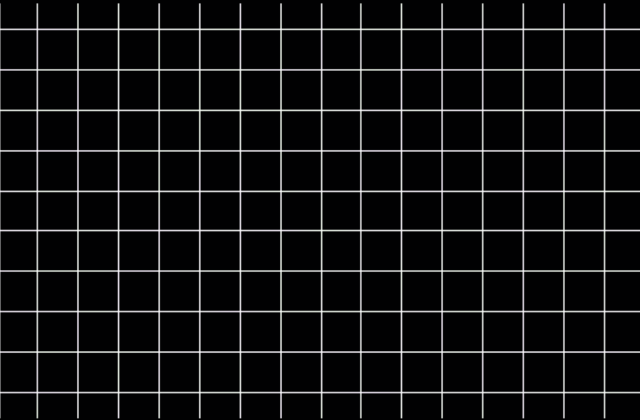
Reproduce this pattern procedurally as a WebGL 1 fragment shader.

```glsl
precision highp float;
uniform vec2 u_resolution;

float hash(vec2 p) {
  vec3 q = fract(vec3(p.xyx) * 0.1031);
  q += dot(q, q.yzx + 33.33);
  return fract((q.x + q.y) * q.z);
}

// Smoothly varying value along one numbered line
float lineNoise(float along, float id) {
  float cell = floor(along);
  return mix(hash(vec2(cell, id)), hash(vec2(cell + 1.0, id)),
             smoothstep(0.0, 1.0, fract(along)));
}

// Soft stroke, never thinner than the pixel grid can show
float stroke(float dist) {
  return 1.0 - smoothstep(0.0, max(0.0039, 1.3 / u_resolution.y), abs(dist));
}

// Near-white with slight changes of brightness and green-violet tint
vec3 lineColor(float along, float id) {
  float light = 0.81 + 0.07 * hash(vec2(id, 7.0));
  float tint = lineNoise(along * 9.0, id + 20.0) - 0.5;
  return vec3(light) + tint * vec3(0.02, -0.04, 0.05);
}

void main() {
  vec2 p = gl_FragCoord.xy / u_resolution.y;

  // Square grid with one slightly narrow cell at the middle of each axis
  vec2 pitch = vec2(0.0967, 0.09645);
  vec2 q = p - vec2(0.0889, 0.0653) + 0.0033 * step(vec2(0.812, 0.5), p);
  vec2 id = floor(q / pitch + 0.5);
  vec2 dist = q - id * pitch;

  // Vertical lines stop just short of the top and bottom
  float soft = 1.0 / u_resolution.y;
  float span = smoothstep(0.004 - soft, 0.004 + soft, p.y)
             * (1.0 - smoothstep(0.992 - soft, 0.992 + soft, p.y));
  vec3 vertical = lineColor(p.y, id.x + 40.0) * stroke(dist.x) * span;
  vec3 horizontal = lineColor(p.x, id.y + 80.0) * stroke(dist.y);

  // Dim border line on the left edge
  vec3 border = vec3(0.5) * stroke(p.x) * span;

  vec3 light = (1.0 - vertical) * (1.0 - horizontal) * (1.0 - border);
  vec3 color = vec3(0.002, 0.003, 0.006) + 0.99 * (1.0 - light);
  gl_FragColor = vec4(color, 1.0);
}
```
